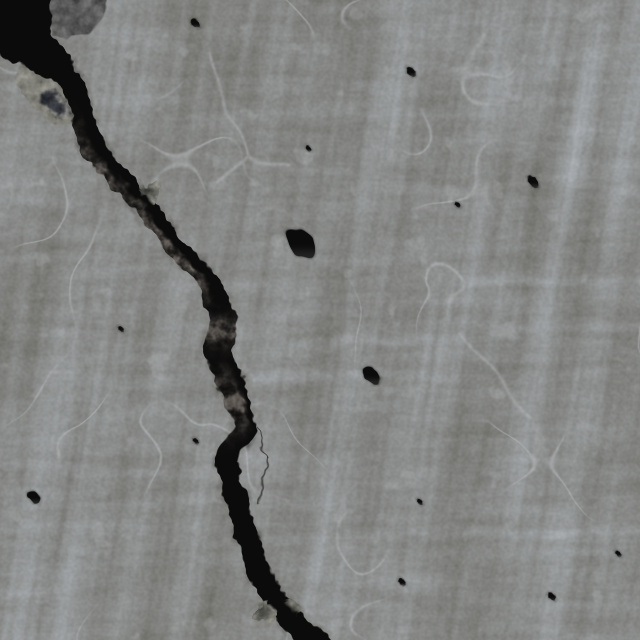
A Shadertoy shader for this texture:

```glsl
const vec3 DARK = vec3(.455, .455, .435), LIGHT = vec3(.645, .66, .675);
const vec3 CHALK = vec3(.7, .71, .72), CHIP = vec3(.5, .5, .47);
const vec3 HOLLOW = vec3(.045, .043, .042), FACE = vec3(.27, .255, .24);
const float LEAN = .16;  // sideways drift of streaks
const float JAG = .009;  // roughness of broken edges

// Crack from the top: centre, half width
const vec3 CRACK[16] = vec3[](
  vec3(.035, 1.03, .048), vec3(.035, .945, .045), vec3(.111, .876, .017), vec3(.146, .766, .018),
  vec3(.224, .681, .016), vec3(.281, .605, .014), vec3(.32, .57, .014), vec3(.35, .499, .022),
  vec3(.341, .453, .022), vec3(.374, .368, .02), vec3(.383, .332, .017), vec3(.354, .284, .016),
  vec3(.362, .245, .017), vec3(.401, .115, .017), vec3(.424, .069, .017), vec3(.514, -.03, .02));
// Pits: centre, radius
const vec3 PITS[14] = vec3[](
  vec3(.471, .62, .022), vec3(.58, .414, .0125), vec3(.833, .716, .008), vec3(.642, .888, .0065),
  vec3(.305, .964, .0065), vec3(.862, .068, .0055), vec3(.628, .091, .005), vec3(.966, .135, .004),
  vec3(.482, .768, .004), vec3(.715, .68, .004), vec3(.189, .486, .004), vec3(.306, .311, .004),
  vec3(.656, .216, .004), vec3(.053, .223, .009));
// Streaks: offset at the base, width, strength
const vec3 STREAKS[7] = vec3[](
  vec3(.48, .026, .36), vec3(.776, .019, .4), vec3(.86, .022, .26), vec3(.28, .02, .26),
  vec3(.03, .035, .22), vec3(.085, .013, .28), vec3(.61, .03, .28));
// Smears: centre, half length
const vec3 SMEARS[4] = vec3[](
  vec3(.85, .56, .16), vec3(.58, .468, .16), vec3(.52, .414, .16), vec3(.84, .168, .18));
// Segment ends: five chalk veins, then the hairline crack
const vec4 LINES[7] = vec4[](
  vec4(.33, .915, .36, .815), vec4(.36, .815, .39, .76), vec4(.39, .76, .458, .735),
  vec4(.39, .76, .345, .72), vec4(.725, .475, .83, .35),
  vec4(.402, .333, .419, .284), vec4(.419, .284, .404, .215));
// Chips: centre, radius
const vec3 CHIPS[3] = vec3[](vec3(.232, .7, .018), vec3(.455, .05, .016), vec3(.412, .043, .018));

vec2 gradientAt(vec2 cell) {
  vec3 q = fract(cell.xyx * vec3(.1031, .103, .0973));
  q += dot(q, q.yzx + 33.33);
  float a = 6.2832 * fract((q.x + q.y) * q.z);
  return vec2(cos(a), sin(a));
}
float corner(vec2 i, vec2 f, vec2 o) { return dot(gradientAt(i + o), f - o); }
float noise(vec2 p) {
  vec2 i = floor(p), f = p - i, u = f * f * (3. - 2. * f), e = vec2(1, 0);
  return mix(mix(corner(i, f, e.yy), corner(i, f, e), u.x),
    mix(corner(i, f, e.yx), corner(i, f, e.xx), u.x), u.y);
}
float fbm(vec2 p) { return noise(p) + .5 * noise(p * 2.03 + 7.) + .25 * noise(p * 4.1 + 19.); }
float bump(float x, float c, float r) { x = (x - c) / r; return exp(-x * x); }

// Distance, signed side, position along
vec3 segment(vec2 p, vec2 a, vec2 b) {
  vec2 q = p - a, d = b - a;
  float t = clamp(dot(q, d) / dot(d, d), 0., 1.);
  return vec3(length(q - d * t), (d.x * q.y - d.y * q.x) / length(d), t);
}
vec3 cement(vec2 p) {
  float s = p.x - LEAN * p.y, fibre = .8 + .7 * noise(vec2(s * 130., p.y * 3.));
  float wash = .36 + .26 * fbm(p * 5.) + .3 * fbm(vec2(s * 24., p.y * 1.6))
    + .2 * noise(vec2(s * 95., p.y * 5.)) + .22 * fbm(p * vec2(7, 48));
  for (int i = 0; i < 7; i++)
    wash += STREAKS[i].z * fibre * bump(s, STREAKS[i].x, STREAKS[i].y)
      * (.75 + .8 * noise(vec2(float(i) * 5.3, p.y * 4.)));
  float y = p.y + .012 * noise(p * 18.), patchy = .24 + .3 * noise(p * 40.);
  for (int i = 0; i < 4; i++)
    wash += patchy * bump(p.x, SMEARS[i].x, SMEARS[i].z) * bump(y, SMEARS[i].y, .009);
  // Chalk veins and blotches
  vec2 w = p + .02 * vec2(noise(p * 13.), noise(p * 13. + 40.));
  float vein = bump(noise(w * 9.), 0., .018) * smoothstep(.05, .4, noise(p * 5. + 30.));
  for (int i = 0; i < 5; i++)
    vein = max(vein, .75 * bump(segment(w, LINES[i].xy, LINES[i].zw).x, 0., .003));
  vein += .5 * smoothstep(.35, .65, fbm(p * 22. + 60.));
  vec3 color = mix(DARK, LIGHT, clamp(wash, -.1, 1.1));
  return mix(color, CHALK, .55 * min(vein, 1.)) + .035 * noise(p * 190.) + .03 * noise(p * 85.);
}
void mainImage(out vec4 fragColor, in vec2 fragCoord) {
  vec2 p = fragCoord / iResolution.y;
  float aa = max(.0013, 1. / iResolution.y), grain = fbm(p * 55.);
  vec3 color = cement(p), chip = CHIP * (.83 + .5 * grain);
  // Pits with a dirty rim
  for (int i = 0; i < 14; i++) {
    vec2 q = p - PITS[i].xy;
    float r = PITS[i].z, d = length(q + .25 * q.yx) - r - .3 * r * noise(q / r * 1.3 + float(i) * 7.);
    color *= 1. - .18 * smoothstep(.005, 0., d);
    color = mix(color, HOLLOW + .09 * smoothstep(0., -r, q.y), smoothstep(aa, -aa, d));
  }
  // Rock and tilted slab
  vec2 rough = p + JAG * vec2(noise(p * 42.), noise(p * 42. + 50.)) + .003 * noise(p * 120.);
  float rock = length((rough - vec2(.115, 1)) / vec2(.052, .058));
  color = mix(color, vec3(.34) + .18 * grain, smoothstep(1.04, .96, rock));
  vec2 slab = (rough - vec2(.073, .852)) * mat2(.7, -.71, .71, .7) / vec2(.062, .03);
  float shade = smoothstep(1., .4, length((slab - vec2(.3, 0)) * 1.7) + .5 * grain);
  vec3 stone = mix(CHIP, vec3(.22, .23, .25), shade) + .16 * grain;
  color = mix(color, stone, smoothstep(1.06, .94, length(slab)));
  // Crack distance, and position across from -1 to 1
  vec2 c = vec2(9, 0);
  for (int i = 0; i < 15; i++) {
    vec3 s = segment(rough, CRACK[i].xy, CRACK[i + 1].xy);
    float w = mix(CRACK[i].z, CRACK[i + 1].z, s.z);
    if (s.x - w < c.x) c = vec2(s.x - w, s.y / w);
  }
  // Worn lip, opening and its lit faces
  color = mix(color, chip, .6 * smoothstep(.012, 0., c.x) * smoothstep(-.2, .35, noise(p * 28.)));
  float face = smoothstep(.15, -.5, c.y) * (bump(p.y, .62, .075) + .6 * bump(p.y, .75, .05))
    + bump(p.y, .482, .02) + smoothstep(.8, .1, c.y) * bump(p.y, .372, .04);
  vec3 inside = mix(HOLLOW, FACE * (1. + grain), clamp(face * (.9 + grain), 0., 1.));
  color = mix(color, inside, smoothstep(aa, -aa, c.x));
  for (int i = 0; i < 3; i++) {
    float d = length(rough - CHIPS[i].xy) - CHIPS[i].z * (.85 + .6 * grain);
    color = mix(color, chip, smoothstep(-.012, -.002, c.x) * smoothstep(aa, -aa, d));
  }
  for (int i = 5; i < 7; i++) {
    float d = segment(rough, LINES[i].xy, LINES[i].zw).x - .0012;
    color = mix(color, FACE * .7, .8 * smoothstep(aa, -aa, d));
  }
  fragColor = vec4(color, 1);
}
```
